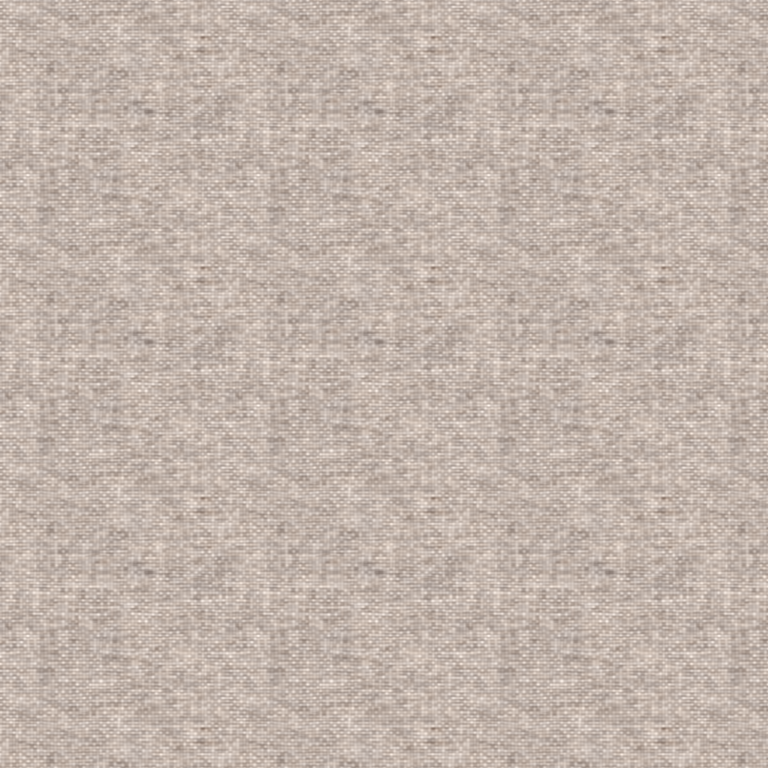
Give the GLSL for this texture, as a Shadertoy shader.

```glsl
// Natural linen cloth: a fine plain weave in pale pinkish beige, drawn as a seamless
// repeating swatch. Straight, slightly wavering rows carry an over-under relief, thin
// yarn streaks, crisp fibre grain, faint ragged mottling and a few dark slubs and flecks.

#define SWATCH 0.3          // side of one repeat, in canvas units
#define THREADS 66.0        // threads per repeat, an even multiple of 6
#define WANDER 0.55         // thread wobble, in threads
#define CONTRAST 1.2        // strength of all tone variation
#define RELIEF 0.032        // over-under checker depth
#define ROW_GAP 0.031       // darkening between weft rows
#define GRAIN 0.135         // fibre grain strength
#define BLOTCH 0.055        // ragged patches
#define SLUBS 14            // thick spots per repeat
#define LINEN vec3(0.763, 0.709, 0.673)

const float PI = 3.14159265;

float hash(vec2 p) {
    vec3 h = fract(vec3(p.xyx) * 0.1031);
    h += dot(h, h.yzx + 33.33);
    return fract((h.x + h.y) * h.z);
}

// Value noise in -0.5..0.5 that repeats after "period" cells
float noise(vec2 p, vec2 period, float seed) {
    vec2 cell = floor(p);
    vec2 f = fract(p);
    f = f * f * (3.0 - 2.0 * f);
    vec2 lo = mod(cell, period) + seed;
    vec2 hi = mod(cell + 1.0, period) + seed;
    float bottom = mix(hash(lo), hash(vec2(hi.x, lo.y)), f.x);
    float top = mix(hash(vec2(lo.x, hi.y)), hash(hi), f.x);
    return mix(bottom, top, f.y) - 0.5;
}

// Noise in grains of the given size, measured in threads
float yarn(vec2 q, vec2 size, float seed) {
    return noise(q / size, THREADS / size, seed);
}

// Ragged patches, summed over octaves of similar weight
float blotches(vec2 p) {
    float sum = 0.0, gain = 0.38, freq = 5.0;
    for (int i = 0; i < 3; i++) {
        sum += gain * noise(p * freq, vec2(freq), 17.0 * float(i) + 5.0);
        gain *= 0.95;
        freq *= 2.0;
    }
    return sum;
}

// Scattered thick spots: x holds dark slubs, y holds pale flecks
vec2 slubs(vec2 p) {
    vec2 marks = vec2(0.0);
    for (int i = 0; i < SLUBS; i++) {
        float id = float(i);
        vec2 centre = vec2(hash(vec2(id, 71.3)), hash(vec2(id, 37.9)));
        vec2 d = fract(p - centre + 0.5) - 0.5;
        float size = hash(vec2(id, 11.7));
        vec2 radius = mix(vec2(0.012, 0.007), vec2(0.032, 0.008), size);
        if (i % 4 == 1) radius = radius.yx;
        float dark = exp(-dot(d / radius, d / radius));
        marks.x += dark * (i == 0 ? 1.3 : 0.25 + 0.35 * size);

        vec2 e = fract(d + vec2(0.37, 0.61) + 0.5 * size) - 0.5;
        vec2 fleck = i % 5 == 0 ? vec2(0.09, 0.005) : vec2(0.009, 0.008);
        marks.y += exp(-dot(e / fleck, e / fleck));
    }
    return marks;
}

vec3 linen(vec2 uv) {
    vec2 p = uv / SWATCH;

    // Threads waver along their own length
    vec2 drift = vec2(noise(p * vec2(22.0, 8.0), vec2(22.0, 8.0), 101.0),
                      noise(p * vec2(7.0, 22.0), vec2(7.0, 22.0), 131.0));
    vec2 q = p * THREADS + WANDER * drift;

    // Plain weave, uneven in strength
    float firmness = 1.0 + 1.2 * noise(p * 19.0, vec2(19.0), 151.0);
    float tone = RELIEF * firmness * cos(PI * q.x) * cos(PI * q.y);
    tone += ROW_GAP * firmness * cos(2.0 * PI * q.y);
    tone += 0.45 * ROW_GAP * cos(2.0 * PI * q.x);

    // Weft streaks of two lengths, warp streaks, then fibre grain
    tone += 0.075 * yarn(q, vec2(3.0, 1.0), 211.0);
    tone += 0.050 * yarn(q, vec2(11.0, 1.0), 257.0);
    tone += 0.055 * yarn(q, vec2(1.0, 6.0), 307.0);
    tone += GRAIN * noise(q * vec2(1.0, 1.5), THREADS * vec2(1.0, 1.5), 401.0);

    // Mottling, with dark fibres gathered in the darker patches
    float patches = blotches(p);
    tone += BLOTCH * patches;
    float fibre = yarn(q, vec2(3.0, 1.0), 457.0);
    tone -= 0.075 * smoothstep(0.2, 0.45, fibre) * smoothstep(0.15, -0.25, patches);

    vec2 marks = slubs(p);
    vec3 color = LINEN + CONTRAST * tone * vec3(0.99, 1.02, 1.02);

    // Slight shift between warm and cool fibres
    float warmth = yarn(q, vec2(3.0, 1.0), 503.0) + 0.5 * patches;
    color += warmth * vec3(0.016, 0.0, -0.018);

    color -= marks.x * vec3(0.13, 0.15, 0.16);
    color += marks.y * vec3(0.04, 0.044, 0.048);
    return color;
}

void mainImage(out vec4 fragColor, in vec2 fragCoord) {
    // Four samples per pixel keep the fine weave smooth
    vec3 color = vec3(0.0);
    for (int i = 0; i < 4; i++) {
        vec2 offset = vec2(float(i % 2), float(i / 2)) * 0.5 - 0.25;
        color += 0.25 * linen((fragCoord + offset) / iResolution.y);
    }
    fragColor = vec4(clamp(color, 0.0, 1.0), 1.0);
}
```
